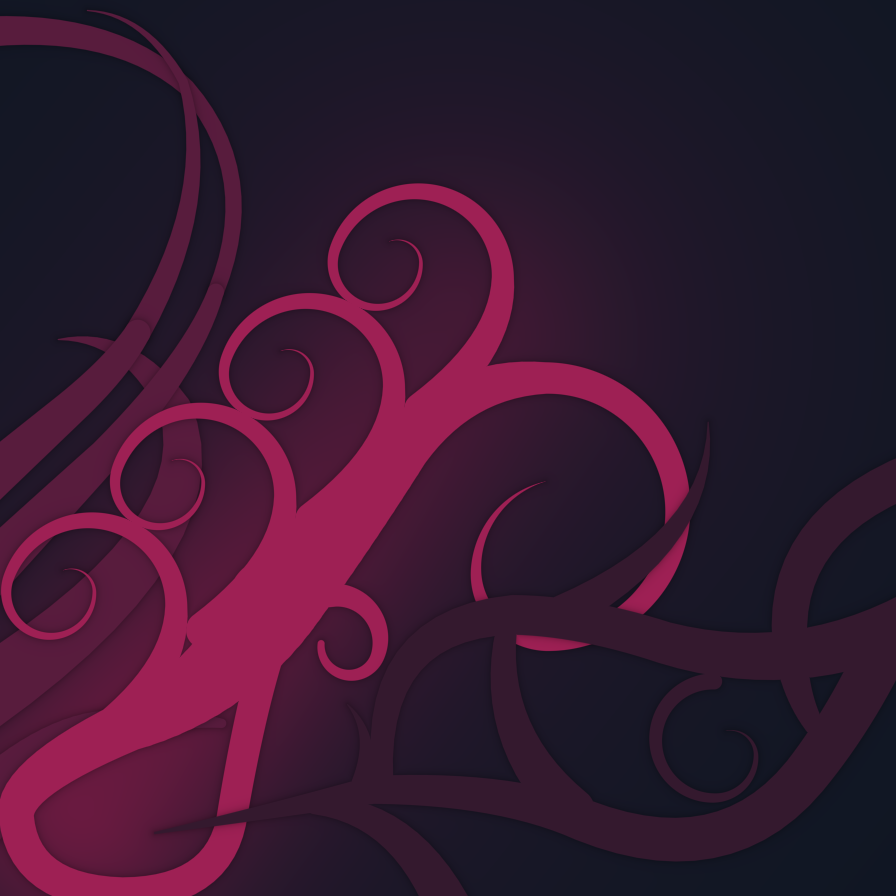
Write a Shadertoy shader that draws this background.

```glsl
// Curling vine ornament: a bright fern-like stem between faded and dark tendrils.
// A pen chains tapered quadratic curves and arcs into one distance field per vine;
// the layers are painted over a soft diagonal glow.

const float SPAN = 768.0;   // design units per canvas side, y runs downwards
const float STEPS = 14.0;   // segments per curve
const vec3 NIGHT = vec3(0.06, 0.088, 0.137), HAZE = vec3(0.145, 0.092, 0.17);
const vec3 GLOW = vec3(0.48, 0.105, 0.27), FADED = vec3(0.345, 0.108, 0.24);
const vec3 ROSE = vec3(0.62, 0.125, 0.33), PLUM = vec3(0.205, 0.098, 0.182);

// Sample point, tip (x, y, half width), radial angle, nearest distance
struct Pen { vec2 p; vec3 tip; float angle; float d; };

Pen penAt(vec2 p, vec3 tip) { return Pen(p, tip, radians(-90.0), 1e4); }

// Tapered quadratic curve from the tip to "end", skipped when far away
void curve(inout Pen pen, vec2 ctl, vec3 end) {
    vec2 a = pen.tip.xy, b = end.xy, from = a;
    vec2 lo = min(a, min(ctl, b)), hi = max(a, max(ctl, b));
    float w = pen.tip.z, box = length(max(max(lo - pen.p, pen.p - hi), 0.0));
    pen.tip = end;
    if (box - max(w, end.z) > pen.d) return;
    for (float i = 0.0; i < STEPS; i++) {
        float t = (i + 1.0) / STEPS;
        vec2 to = mix(mix(a, ctl, t), mix(ctl, b, t), t);
        vec2 v = to - from, q = pen.p - from;
        float h = clamp(dot(q, v) / dot(v, v), 0.0, 1.0);
        pen.d = min(pen.d, length(q - v * h) - mix(w, end.z, (i + h) / STEPS));
        from = to;
    }
}

// Tapered arc; positive sweep (degrees) turns clockwise on the canvas
void arc(inout Pen pen, float radius, float sweep, float w) {
    float turn = radians(sweep), stop = pen.angle + turn;
    vec2 centre = pen.tip.xy - radius * vec2(cos(pen.angle), sin(pen.angle));
    vec2 end = centre + radius * vec2(cos(stop), sin(stop)), q = pen.p - centre;
    float along = mod((atan(q.y, q.x) - pen.angle) * sign(turn), radians(360.0)) / abs(turn);
    float d = along < 1.0 ? abs(length(q) - radius) - mix(pen.tip.z, w, along)
            : min(length(pen.p - pen.tip.xy) - pen.tip.z, length(pen.p - end) - w);
    pen = Pen(pen.p, vec3(end, w), stop, min(pen.d, d));
}

// Stem that winds into a thin spiral
float frond(vec2 p) {
    Pen pen = penAt(p, vec3(362, 352, 16));
    curve(pen, vec2(432, 295), vec3(431, 238, 9.5));
    pen.angle = 0.0;
    arc(pen, 74.0, -160.0, 4.7);
    arc(pen, 37.8, -200.0, 1.6);
    arc(pen, 20.0, -110.0, 0.0);
    return pen.d;
}

// Trunk with a large scroll, then its lower loop and small hook
float trunk(vec2 p) {
    vec3 root = vec3(110, 622, 22);
    Pen pen = penAt(p, root);
    curve(pen, vec2(190, 590), vec3(235, 517, 40));
    curve(pen, vec2(290, 455), vec3(345, 383, 24));
    curve(pen, vec2(395, 323), vec3(468, 324, 13.5));
    arc(pen, 113.0, 180.0, 8.0);
    arc(pen, 60.0, 90.0, 4.5);
    arc(pen, 80.0, 75.0, 0.0);
    Pen hook = penAt(p, root);
    curve(hook, vec2(10, 668), vec3(14, 700, 15));
    curve(hook, vec2(20, 764), vec3(105, 766, 14));
    curve(hook, vec2(185, 765), vec3(198, 705, 13));
    curve(hook, vec2(212, 620), vec3(228, 565, 14));
    curve(hook, vec2(238, 511), vec3(287, 510, 10));
    arc(hook, 39.0, 110.0, 6.0);
    arc(hook, 25.0, 165.0, 3.0);
    return min(pen.d, hook.d);
}

// Dark wave, arch, thorn, loop, offshoots and spiral
float tendrils(vec2 p) {
    Pen pen = penAt(p, vec3(133, 714, 1));
    curve(pen, vec2(235, 695), vec3(320, 677, 12));
    curve(pen, vec2(430, 675), vec3(500, 703, 18));
    curve(pen, vec2(620, 750), vec3(690, 665, 20));
    curve(pen, vec2(730, 615), vec3(760, 550, 22));
    pen.tip = vec3(328, 668, 9);
    curve(pen, vec2(318, 535), vec3(440, 527, 17));
    curve(pen, vec2(500, 528), vec3(570, 551, 18));
    curve(pen, vec2(680, 582), vec3(785, 530, 24));
    pen.tip = vec3(607, 362, 0.5); curve(pen, vec2(612, 462), vec3(480, 527, 16));
    pen.tip = vec3(785, 405, 18);  curve(pen, vec2(670, 450), vec3(677, 550, 15));
    curve(pen, vec2(680, 595), vec3(700, 625, 8));
    pen.tip = vec3(434, 540, 9);   curve(pen, vec2(420, 630), vec3(490, 695, 20));
    pen.tip = vec3(270, 690, 8);   curve(pen, vec2(350, 695), vec3(390, 790, 20));
    pen.tip = vec3(298, 604, 0.5); curve(pen, vec2(322, 630), vec3(310, 672, 9));
    pen.tip = vec3(612, 584, 7);
    arc(pen, 50.0, -180.0, 4.0);
    arc(pen, 36.0, -90.0, 2.0);
    arc(pen, 22.0, -100.0, 0.0);
    return pen.d;
}

// Lay a shape over the colour with a thin soft shadow
void paint(inout vec3 col, float d, vec3 ink, float px) {
    col = mix(col * (1.0 - 0.22 * exp(-max(d, 0.0) / 3.0)), ink, smoothstep(px, -px, d));
}

// One faded vine: two tapered curves
void vine(inout vec3 col, vec2 p, float px, vec3 a, vec2 b, vec3 c, vec2 d, vec3 e) {
    Pen pen = penAt(p, a);
    curve(pen, b, c); curve(pen, d, e);
    paint(col, pen.d, FADED, px);
}

void mainImage(out vec4 fragColor, in vec2 fragCoord) {
    vec2 uv = fragCoord / iResolution.xy, p = vec2(uv.x, 1.0 - uv.y) * SPAN;
    float px = 0.75 * SPAN / iResolution.y;
    // Diagonal glow, strongest at the lower left
    vec2 q = p - vec2(70, 690), axis = vec2(320, -400);
    float t = clamp(dot(q, axis) / dot(axis, axis), 0.0, 1.0), d = length(q - axis * t);
    vec3 col = mix(NIGHT, HAZE, exp(-pow(d / 330.0, 2.0)));
    col = mix(col, GLOW, mix(0.8, 0.36, t) * exp(-pow(d / 122.0, 2.0)));
    // Faded vines: low band, leaf, arch, whip
    vine(col, p, px, vec3(-20, 700, 28), vec2(40, 635), vec3(90, 625, 16), vec2(140, 612), vec3(190, 620, 4));
    vine(col, p, px, vec3(50, 291, 0.5), vec2(110, 285), vec3(150, 350, 14), vec2(190, 460), vec3(-20, 600, 30));
    vine(col, p, px, vec3(-10, 27, 13), vec2(100, 20), vec3(160, 75, 7), vec2(225, 150), vec3(185, 250, 7));
    vine(col, p, px, vec3(185, 250, 7), vec2(165, 310), vec3(90, 390, 14), vec2(40, 440), vec3(-20, 500, 22));
    vine(col, p, px, vec3(75, 9, 0.5), vec2(125, 12), vec3(157, 70, 4), vec2(186, 170), vec3(118, 285, 11));
    vine(col, p, px, vec3(118, 285, 11), vec2(100, 315), vec3(60, 350, 15), vec2(20, 385), vec3(-20, 420, 20));
    // Trunk with four equal fronds stepping down it
    float stem = trunk(p);
    for (float i = 0.0; i < 4.0; i++) stem = min(stem, frond(p + i * vec2(93.3, -94)));
    paint(col, stem, ROSE, px);
    paint(col, tendrils(p), PLUM, px);
    fragColor = vec4(col, 1.0);
}
```
